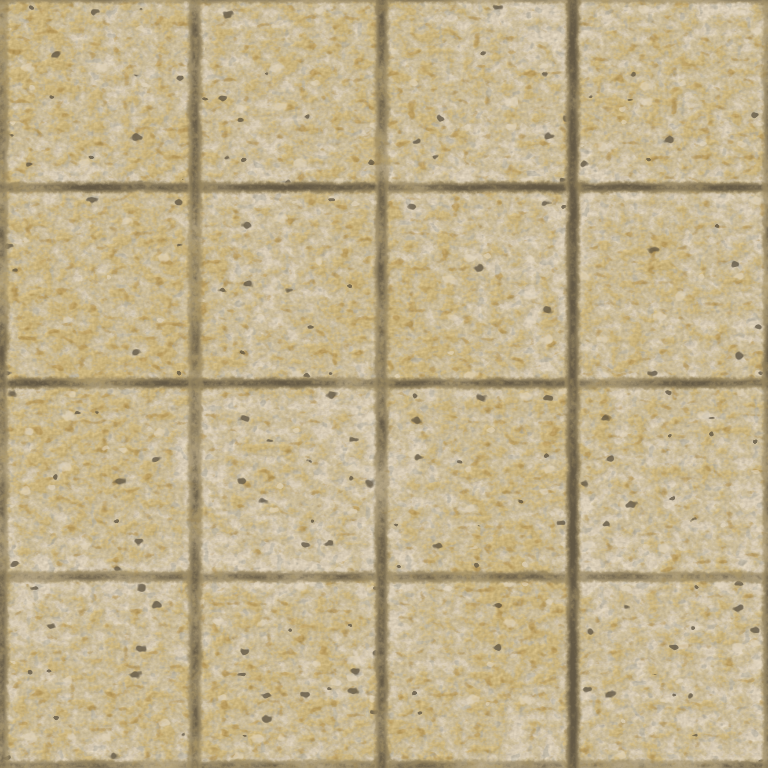
A WebGL 2 fragment shader for this texture:

```glsl
#version 300 es
precision highp float;
// Four by four weathered sandstone pavers with worn, sooty joints.
// Periodic gradient noise gives flaky ochre grain, relief and stains;
// joints are distances to repeated lines whose wear varies along them.

uniform vec2 u_resolution;
out vec4 fragColor;

const float TILES = 4.0;
const vec3 PALE  = vec3(0.85, 0.80, 0.71);
const vec3 BUFF  = vec3(0.79, 0.73, 0.59);
const vec3 OCHRE = vec3(0.79, 0.70, 0.48);
const vec3 RUST  = vec3(0.68, 0.55, 0.30);
const vec3 GREY  = vec3(0.71, 0.69, 0.63);
const vec3 DUST  = vec3(0.64, 0.57, 0.41);
const vec3 SOOT  = vec3(0.36, 0.32, 0.25);

// Integer hash of a cell, two values in 0..1
vec2 hash2(vec2 cell, float seed) {
  uvec3 v = uvec3(ivec3(vec3(cell, seed))) * 1664525u + 1013904223u;
  v.x += v.y * v.z; v.y += v.z * v.x; v.z += v.x * v.y;
  v ^= v >> 16u;
  v.x += v.y * v.z; v.y += v.z * v.x;
  return vec2(v.xy >> 16u) / 65535.0;
}

float cornerSlope(vec2 cell, vec2 offset, vec2 period, float seed) {
  float angle = 6.2832 * hash2(mod(cell, period), seed).x;
  return dot(vec2(cos(angle), sin(angle)), offset);
}

// Gradient noise, about -1..1, wrapping after one canvas
float noise(vec2 uv, vec2 freq, float seed) {
  vec2 p = uv * freq, c = floor(p), f = p - c;
  vec2 s = f * f * f * (f * (f * 6.0 - 15.0) + 10.0);
  vec2 e = vec2(1.0, 0.0);
  float low  = mix(cornerSlope(c, f, freq, seed),
                   cornerSlope(c + e.xy, f - e.xy, freq, seed), s.x);
  float high = mix(cornerSlope(c + e.yx, f - e.yx, freq, seed),
                   cornerSlope(c + e.xx, f - e.xx, freq, seed), s.x);
  return 1.4 * mix(low, high, s.y);
}

float fbm(vec2 uv, vec2 freq, float seed) {
  float sum = 0.0, gain = 0.5;
  for (int i = 0; i < 4; i++) {
    sum += gain * noise(uv, freq, seed + float(i));
    freq *= 2.0;
    gain *= 0.65;
  }
  return sum;
}

// Scattered irregular spots, one possible spot per cell
float spots(vec2 uv, float count, float radius, float chance, float seed) {
  vec2 p = uv * count, cell = mod(floor(p), count);
  vec2 centre = 0.3 + 0.4 * hash2(cell, seed);
  vec2 traits = hash2(cell, seed + 1.0);
  float d = length((fract(p) - centre) * vec2(0.8, 1.2));
  d += 0.1 * noise(uv, vec2(count * 4.0), seed);
  float r = radius * (0.5 + traits.y);
  return step(traits.x, chance) * (1.0 - smoothstep(0.5 * r, r, d));
}

// Joint lines across one axis: x = distance to the line, y = sootiness
vec2 joint(float across, float along, vec4 shift, vec4 soot, float seed) {
  float p = across * TILES + 0.5;
  int line = int(mod(floor(p), TILES));
  float d = abs((fract(p) - 0.5) / TILES - shift[line]);
  float row = (float(line) + 0.4) / TILES;
  float wear = noise(vec2(along, row), vec2(12.0, 8.0), seed);
  return vec2(d, soot[line] + 0.4 * wear);
}

// Lay one set of joints over the stone
vec3 layJoint(vec3 stone, vec2 j, float halfWidth, float grit) {
  float edge = j.x + 0.0025 * grit;
  float bed = 1.0 - smoothstep(halfWidth * 0.65, halfWidth * 1.3, edge);
  float core = 1.0 - smoothstep(halfWidth * 0.2, halfWidth, edge);
  float dark = core * smoothstep(0.1, 1.0, j.y + 0.5 * grit);
  stone = mix(stone, DUST + 0.08 * grit, bed * clamp(0.4 + 0.7 * j.y, 0.0, 0.9));
  return mix(stone, SOOT, 0.9 * dark);
}

void main() {
  vec2 uv = gl_FragCoord.xy / u_resolution;
  vec2 warp = vec2(noise(uv, vec2(24.0), 40.0), noise(uv, vec2(24.0), 41.0));
  vec2 p = uv + 0.0015 * warp;

  // Joint geometry and wear
  vec2 vert = joint(p.x, p.y, vec4(0.002, 0.004, -0.003, -0.004),
                    vec4(0.45, 0.50, 0.55, 0.85), 50.0);
  vec2 horz = joint(p.y, p.x, vec4(0.003, -0.001, 0.001, 0.006),
                    vec4(0.40, 0.50, 0.62, 0.68), 60.0);
  float nearest = min(vert.x, horz.x);

  // Ochre stain: flaky grain, broad clouds and a tone per tile
  float broad = fbm(uv, vec2(5.0), 10.0);
  float tone = 0.22 * (hash2(floor(uv * TILES), 15.0).x - 0.5);
  float flakes = fbm(p, vec2(44.0, 56.0), 20.0);
  float rim = smoothstep(0.035, 0.012, nearest) * smoothstep(-0.2, 0.4, -broad);
  float stain = 1.1 * flakes + 0.45 * broad + tone - 0.3 * rim + 0.05;
  vec3 colour = mix(PALE, BUFF, smoothstep(-0.45, 0.0, stain));
  colour = mix(colour, OCHRE, smoothstep(0.0, 0.4, stain));

  // Rusty streaks, grey chips and relief lit from the upper left
  float streak = noise(p, vec2(70.0, 110.0), 30.0) + 0.5 * stain;
  colour = mix(colour, RUST, 0.65 * smoothstep(0.3, 0.85, streak));
  float chip = noise(p, vec2(95.0), 32.0) - 0.4 * stain;
  colour = mix(colour, GREY, 0.6 * smoothstep(0.3, 0.7, chip));
  float relief = flakes - fbm(p + vec2(-0.002, 0.002), vec2(44.0, 56.0), 20.0);
  float grain = noise(uv, vec2(210.0), 35.0);
  colour += 0.11 * relief + 0.045 * grain;

  // Pale pebbles and dark pits
  colour = mix(colour, PALE + 0.05, 0.6 * spots(uv, 40.0, 0.25, 0.12, 70.0));
  colour = mix(colour, SOOT, 0.75 * spots(uv, 36.0, 0.17, 0.14, 74.0));

  float grit = fbm(uv, vec2(64.0), 80.0) + 0.3 * grain;
  colour = layJoint(colour, horz, 0.0075, grit);
  colour = layJoint(colour, vert, 0.0095, grit);
  fragColor = vec4(clamp(colour, 0.0, 1.0), 1.0);
}
```
